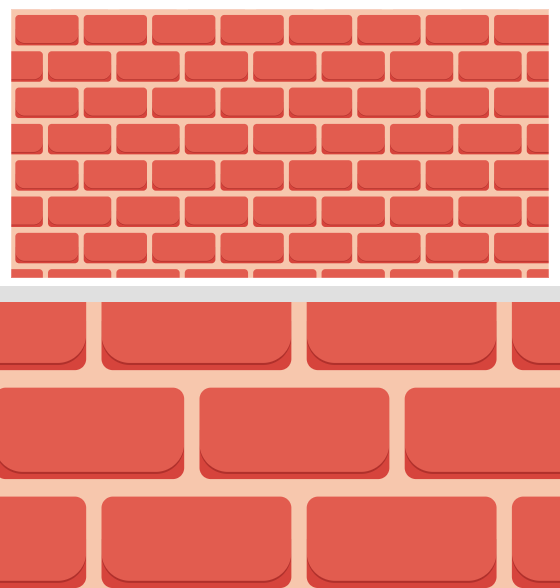
Top, the full canvas; bottom, a detail of the centre.
A Shadertoy shader for this pattern:

```glsl
// A running-bond wall of rounded bricks on pale mortar inside a white margin.
// Each brick stacks three rounded boxes: a dark lip, a thin shadow and a face
// with wider lower corners. Rows and columns come from rounding to a lattice.

// Lengths are in units of 1/768 of the canvas width, measured from the top left.
const float CANVAS_WIDTH = 768.0;
const vec2 WALL_MIN = vec2(15.4, 12.8);
const vec2 WALL_MAX = vec2(752.6, 381.0);
const vec2 FIRST_BRICK = vec2(64.4, 41.4);   // centre of the top left brick
const vec2 PITCH = vec2(93.8, 49.8);
const vec2 BRICK_HALF = vec2(43.4, 20.9);
const float ROW_SHIFT = 44.8;                // sideways step of every other row
const float BRICK_RADIUS = 5.2;
const float FACE_RADIUS = 13.0;              // lower corners of the face
const float LIP_HEIGHT = 3.3;
const float SHADOW_WIDTH = 0.95;

const vec3 MARGIN_COLOR = vec3(1.0);
const vec3 MORTAR_COLOR = vec3(0.97, 0.78, 0.68);
const vec3 LIP_COLOR = vec3(0.84, 0.265, 0.235);
const vec3 SHADOW_COLOR = vec3(0.69, 0.19, 0.17);
const vec3 FACE_COLOR = vec3(0.885, 0.36, 0.31);

// Signed distance to a box with separate upper and lower corner radii (y down).
float roundedBox(vec2 p, vec2 halfSize, float upperRadius, float lowerRadius) {
    float radius = p.y < 0.0 ? upperRadius : lowerRadius;
    vec2 d = abs(p) - halfSize + radius;
    return length(max(d, 0.0)) + min(max(d.x, d.y), 0.0) - radius;
}

// Antialiased fill of a signed distance.
float coverage(float dist, float pixel) {
    return clamp(0.5 - dist / pixel, 0.0, 1.0);
}

// Position relative to the centre of the nearest brick.
vec2 brickSpace(vec2 p) {
    vec2 q = p - FIRST_BRICK;
    float row = round(q.y / PITCH.y);
    q.x -= mod(row, 2.0) * ROW_SHIFT;
    return q - PITCH * vec2(round(q.x / PITCH.x), row);
}

vec3 wallColor(vec2 p, float pixel) {
    vec2 q = brickSpace(p);
    float brick = coverage(roundedBox(q, BRICK_HALF, BRICK_RADIUS, BRICK_RADIUS), pixel);

    // The face ends above the lip; its shadow is the same shape, slightly lower.
    vec2 faceHalf = BRICK_HALF - vec2(0.0, 0.5 * LIP_HEIGHT);
    vec2 facePos = q + vec2(0.0, 0.5 * LIP_HEIGHT);
    vec2 shadowPos = facePos - vec2(0.0, SHADOW_WIDTH);
    float face = coverage(roundedBox(facePos, faceHalf, BRICK_RADIUS, FACE_RADIUS), pixel);
    float shadow = coverage(roundedBox(shadowPos, faceHalf, BRICK_RADIUS, FACE_RADIUS), pixel);

    // Only the lower half has a lip, so the upper rim stays face coloured.
    float upper = step(facePos.y, 0.0);
    vec3 color = mix(LIP_COLOR, SHADOW_COLOR, shadow);
    color = mix(color, FACE_COLOR, max(face, upper));
    return mix(MORTAR_COLOR, color, brick);
}

void mainImage(out vec4 fragColor, in vec2 fragCoord) {
    float pixel = CANVAS_WIDTH / iResolution.x;
    vec2 p = vec2(fragCoord.x, iResolution.y - fragCoord.y) * pixel;

    // Crop the wall to its margin.
    vec2 wallCentre = 0.5 * (WALL_MIN + WALL_MAX);
    vec2 wallHalf = 0.5 * (WALL_MAX - WALL_MIN);
    float wall = coverage(roundedBox(p - wallCentre, wallHalf, 0.0, 0.0), pixel);

    fragColor = vec4(mix(MARGIN_COLOR, wallColor(p, pixel), wall), 1.0);
}
```
